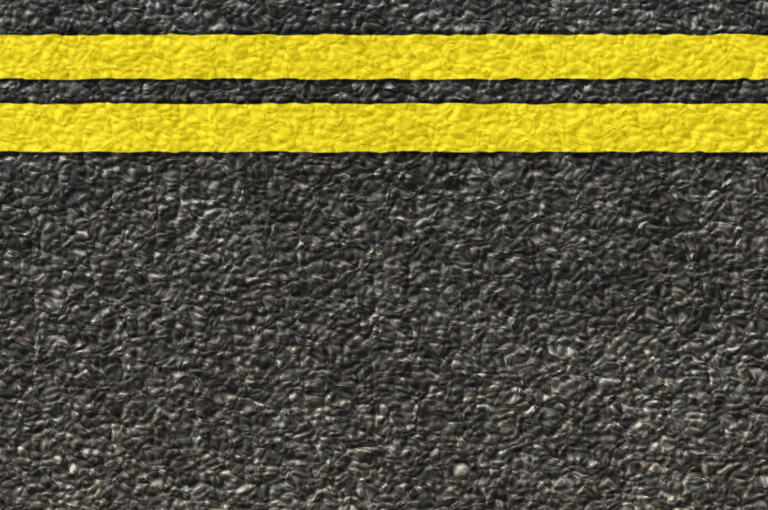
This texture is drawn by a WebGL 2 fragment shader. Its source:

```glsl
#version 300 es
precision highp float;
// Coarse asphalt crossed by two horizontal yellow road stripes near the top.
// Cellular stones and value noise form a height field, lit from the upper
// left by a height difference; the same relief shades the paint.
uniform vec2 u_resolution;
out vec4 fragColor;

vec2 hash2(vec2 p) {
    vec3 q = fract(p.xyx * vec3(0.1031, 0.1030, 0.0973));
    q += dot(q, q.yzx + 33.33);
    return fract((q.xx + q.yz) * q.zy);
}

float valueNoise(vec2 p) {
    vec2 i = floor(p), f = fract(p);
    f = f * f * (3.0 - 2.0 * f);
    float low = mix(hash2(i).x, hash2(i + vec2(1, 0)).x, f.x);
    float high = mix(hash2(i + vec2(0, 1)).x, hash2(i + vec2(1, 1)).x, f.x);
    return mix(low, high, f.y);
}

// x: rounded stone height, y: random shade of the nearest stone
vec2 stones(vec2 p) {
    vec2 cell = floor(p);
    float nearest = 9.0, shade = 0.0;
    for (int y = -1; y <= 1; y++) {
        for (int x = -1; x <= 1; x++) {
            vec2 id = cell + vec2(x, y);
            vec2 rnd = hash2(id + 17.0);
            float d = length(id + rnd - p);
            if (d < nearest) {
                nearest = d;
                shade = hash2(id + 71.0).y;
            }
        }
    }
    return vec2(1.0 - nearest, shade);
}

// Stone height in x with finer grit added, stone shade in y
vec2 surface(vec2 p) {
    vec2 s = stones(p);
    s.x += 0.55 * valueNoise(p * 1.3 + 5.0) + 0.4 * valueNoise(p * 2.7 + 40.0);
    return s;
}

// Soft-edged horizontal band between two heights
float band(float y, float bottom, float top, float soft) {
    return smoothstep(bottom - soft, bottom + soft, y)
         * (1.0 - smoothstep(top - soft, top + soft, y));
}

void main() {
    vec2 uv = gl_FragCoord.xy / u_resolution;
    vec2 p = gl_FragCoord.xy / u_resolution.y;

    // Warp the stone grid so the grains look irregular
    vec2 q = p * vec2(58.0, 72.0) + 20.0;
    q += 0.8 * vec2(valueNoise(q * 0.6), valueNoise(q * 0.6 + 90.0));

    // Relief: positive on slopes that face the light
    vec2 here = surface(q);
    float relief = here.x - surface(q + vec2(-0.22, 0.36)).x;
    float grit = valueNoise(q * 3.1 + 60.0) - 0.5;
    float patches = valueNoise(p * 7.0 + 3.0) - 0.5;
    float light = 1.25 * relief + 0.75 * (here.y - 0.5) + 0.5 * grit + 0.2 * patches;

    // Asphalt, a little warmer and paler towards the bottom
    float tone = min(0.235 * exp(light), 0.78) * mix(1.1, 0.96, smoothstep(0.0, 0.6, uv.y));
    vec3 tint = mix(vec3(0.98, 1.0, 1.0), vec3(1.04, 1.0, 0.94), hash2(floor(q)).x);
    tint *= mix(vec3(1.03, 1.0, 0.95), vec3(0.99, 1.0, 0.99), uv.y);
    vec3 color = tone * tint;

    // Paint with slightly ragged edges following the surface
    float soft = max(0.0025, 0.75 / u_resolution.y);
    float y = uv.y + 0.004 * (valueNoise(q * 0.8 + 11.0) - 0.5);
    float paint = band(y, 0.845, 0.932, soft) + band(y, 0.702, 0.797, soft);

    // Thin dark seam along the stripe borders
    float seam = band(y, 0.838, 0.940, 0.004) + band(y, 0.693, 0.804, 0.004);
    color *= 1.0 - 0.5 * seam * (1.0 - paint);

    vec3 yellow = vec3(0.89, 0.81, 0.145) + vec3(0.17, 0.16, 0.09) * clamp(light, -2.0, 0.9);
    color = mix(color, yellow, paint);
    fragColor = vec4(clamp(color, 0.0, 1.0), 1.0);
}
```
